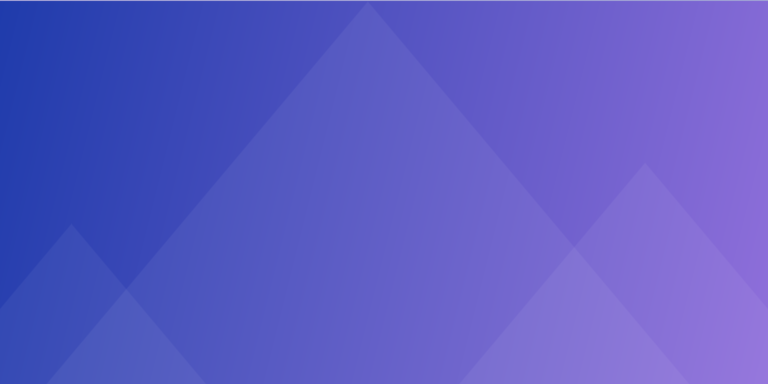
Reproduce this background procedurally as a WebGL 1 fragment shader.

```glsl
precision highp float;

// Three translucent mountain peaks over a blue to violet diagonal gradient.
// Each peak is a signed distance to two sloping edges, blended as faint white,
// and a thin pale line runs along the top edge.

uniform vec2 u_resolution;

const vec3 DEEP_BLUE = vec3(0.120, 0.232, 0.672);
const vec3 SOFT_VIOLET = vec3(0.565, 0.437, 0.857);
const vec3 PALE_LINE = vec3(0.62, 0.62, 0.83);
const vec3 HAZE = vec3(1.0);

const float GRADIENT_TILT = 0.25;  // downward lean of the gradient
const float PEAK_SPREAD = 0.84;    // half width gained per unit of descent
const float LINE_HEIGHT = 0.003;

// Gradient mostly across the canvas, slightly downward
vec3 skyGradient(vec2 p) {
  float t = (p.x + GRADIENT_TILT * (1.0 - p.y)) / (2.0 + GRADIENT_TILT);
  return mix(DEEP_BLUE, SOFT_VIOLET, clamp(t, 0.0, 1.0));
}

// Signed distance to the sides of a peak, negative inside
float peakDistance(vec2 p, vec2 apex, float spread) {
  vec2 d = p - apex;
  return (abs(d.x) + spread * d.y) / sqrt(1.0 + spread * spread);
}

// Lay a translucent peak over a colour
vec3 addPeak(vec3 base, vec2 p, vec2 apex, float opacity, float blur) {
  float dist = peakDistance(p, apex, PEAK_SPREAD);
  float cover = 1.0 - smoothstep(-blur, blur, dist);
  return mix(base, HAZE, opacity * cover);
}

void main() {
  // Canvas units: x from 0 to 2, y from 0 to 1
  vec2 p = gl_FragCoord.xy / u_resolution * vec2(2.0, 1.0);
  float pixel = 1.0 / u_resolution.y;

  vec3 color = skyGradient(p);

  // Central, left and right peaks
  color = addPeak(color, p, vec2(0.958, 0.996), 0.055, pixel);
  color = addPeak(color, p, vec2(0.186, 0.417), 0.050, pixel);
  color = addPeak(color, p, vec2(1.680, 0.576), 0.055, pixel);

  // Pale line on the top edge
  float line = smoothstep(-0.5 * pixel, 0.5 * pixel, p.y - (1.0 - LINE_HEIGHT));
  color = mix(color, PALE_LINE, line);

  gl_FragColor = vec4(color, 1.0);
}
```
